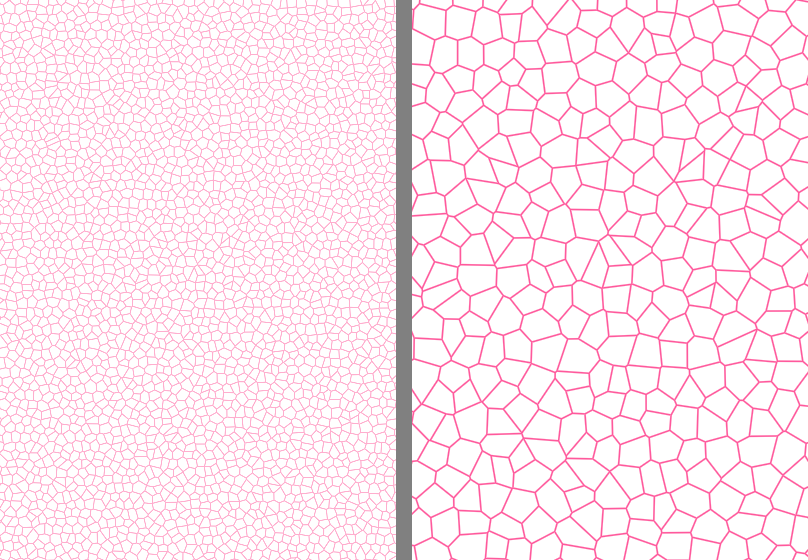
Left: the whole. Right: its middle third, enlarged.
Write a Shadertoy shader that draws this pattern.

```glsl
// Fine pink web of irregular polygon cells on white paper.
// Seeds are jittered on a staggered lattice; the Voronoi borders between
// them are stroked as hairlines with box-filtered coverage.

const vec3 PAPER = vec3(1.0);
const vec3 INK = vec3(1.0, 0.35, 0.61);
const float COLUMNS = 41.0;       // lattice columns across the canvas width
const float ROW_HEIGHT = 0.87;    // row spacing relative to column spacing
const float JITTER = 0.76;        // seed scatter inside its lattice slot
const float LINE_WIDTH = 0.00138; // as a fraction of the canvas width
const float SOFTNESS = 1.12;      // filter width in output samples

vec2 hash22(vec2 p) {
    vec3 q = fract(p.xyx * vec3(0.1031, 0.1030, 0.0973));
    q += dot(q, q.yzx + 33.33);
    return fract((q.xx + q.yz) * q.zy);
}

// Position of the seed that belongs to a lattice slot
vec2 seedPoint(vec2 slot) {
    vec2 scatter = JITTER * (hash22(slot + 71.0) - 0.5);
    float stagger = 0.5 * mod(slot.y, 2.0);
    return (slot + 0.5 + scatter + vec2(stagger, 0.0)) * vec2(1.0, ROW_HEIGHT);
}

// Distance from p to the closest Voronoi border
float borderDistance(vec2 p) {
    vec2 home = floor(p / vec2(1.0, ROW_HEIGHT));

    // Nearest seed
    vec2 nearest = vec2(0.0);
    float best = 1e3;
    for (int j = -2; j <= 2; j++) {
        for (int i = -2; i <= 2; i++) {
            vec2 toSeed = seedPoint(home + vec2(i, j)) - p;
            float d = dot(toSeed, toSeed);
            if (d < best) {
                best = d;
                nearest = toSeed;
            }
        }
    }

    // Closest bisector between that seed and its neighbours
    float border = 1e3;
    for (int j = -2; j <= 2; j++) {
        for (int i = -2; i <= 2; i++) {
            vec2 toSeed = seedPoint(home + vec2(i, j)) - p;
            vec2 gap = toSeed - nearest;
            if (dot(gap, gap) > 1e-5) {
                border = min(border, dot(0.5 * (toSeed + nearest), normalize(gap)));
            }
        }
    }
    return border;
}

// Share of a filter footprint covered by a line at distance d
float lineCoverage(float d, float width, float footprint) {
    float outer = clamp((d + 0.5 * width) / footprint + 0.5, 0.0, 1.0);
    float inner = clamp((d - 0.5 * width) / footprint + 0.5, 0.0, 1.0);
    return outer - inner;
}

void mainImage(out vec4 fragColor, in vec2 fragCoord) {
    vec2 uv = fragCoord / iResolution.x;
    float d = borderDistance(uv * COLUMNS) / COLUMNS;
    float ink = lineCoverage(d, LINE_WIDTH, SOFTNESS / iResolution.x);
    fragColor = vec4(mix(PAPER, INK, ink), 1.0);
}
```
